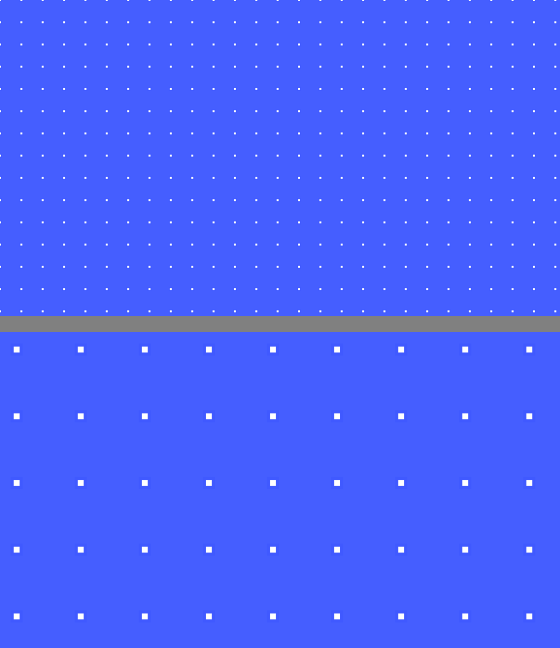
Top, the full canvas; bottom, a detail of the centre.
Reproduce this pattern procedurally as a Shadertoy shader.

```glsl
// Draws a regular grid of tiny white squares on a bright blue ground.

// All lengths are fractions of the canvas height.
const vec2 PITCH = vec2(0.06759, 0.07037);
const float DOT_HALF = 0.0031;
const float RIM_HALF = 0.0064;
const float RIM_STRENGTH = 0.5;

const vec3 GROUND = vec3(0.27, 0.37, 1.0);
const vec3 RIM = vec3(0.23, 0.33, 1.0);
const vec3 DOT = vec3(1.0);

// Offset from the nearest grid point
vec2 gridOffset(vec2 p, vec2 pitch) {
    return (fract(p / pitch + 0.5) - 0.5) * pitch;
}

// Share of a pixel covered by a centred square
float squareCoverage(vec2 offset, float halfSize, float pixel) {
    vec2 low = max(offset - 0.5 * pixel, vec2(-halfSize));
    vec2 high = min(offset + 0.5 * pixel, vec2(halfSize));
    vec2 cover = max(high - low, 0.0) / pixel;
    return cover.x * cover.y;
}

void mainImage(out vec4 fragColor, in vec2 fragCoord) {
    float pixel = 1.0 / iResolution.y;

    // The grid starts at the top left corner
    vec2 p = vec2(fragCoord.x, iResolution.y - fragCoord.y) * pixel;
    vec2 offset = gridOffset(p, PITCH);

    // Faint darker rim, then the dot itself
    float rim = squareCoverage(offset, RIM_HALF, pixel);
    float dot = squareCoverage(offset, DOT_HALF, pixel);
    vec3 color = mix(GROUND, RIM, rim * RIM_STRENGTH);
    color = mix(color, DOT, dot);

    fragColor = vec4(color, 1.0);
}
```
